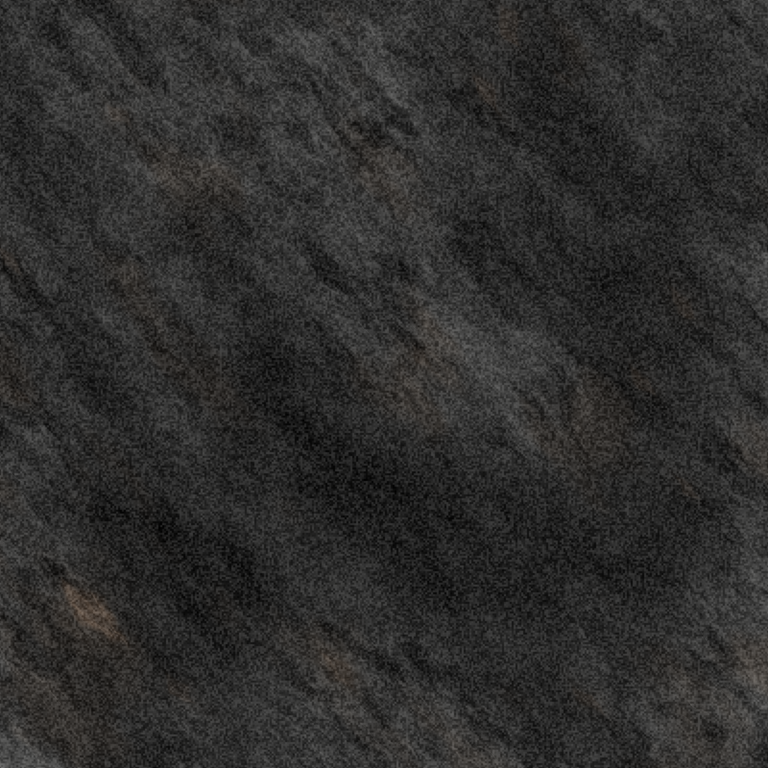
This texture is drawn by a three.js fragment shader. Its source:

```glsl
// Dark slate with slanting cleavage streaks, pale veins, rusty flecks and fine grain.
varying vec2 vUv;

float hash(vec2 p) {
  vec3 q = fract(p.xyx * 0.1031);
  q += dot(q, q.yzx + 33.33);
  return fract((q.x + q.y) * q.z);
}

float valueNoise(vec2 p) {
  vec2 cell = floor(p);
  vec2 f = fract(p);
  f = f * f * (3.0 - 2.0 * f);
  float low = mix(hash(cell), hash(cell + vec2(1.0, 0.0)), f.x);
  float high = mix(hash(cell + vec2(0.0, 1.0)), hash(cell + vec2(1.0)), f.x);
  return mix(low, high, f.y);
}

float fbm(vec2 p) {
  float sum = 0.0;
  float weight = 0.533;
  for (int i = 0; i < 4; i++) {
    sum += weight * valueNoise(p);
    p = mat2(1.6, 1.2, -1.2, 1.6) * p + 17.3;
    weight *= 0.5;
  }
  return sum;
}

// Thin bright lines along the middle level of the noise.
float veins(vec2 p) {
  float ridge = 1.0 - abs(2.0 * valueNoise(p) - 1.0);
  return smoothstep(0.68, 1.0, ridge);
}

// x runs along the cleavage, down to the right; y runs across it.
vec2 toCleavage(vec2 p) {
  return vec2(dot(p, vec2(0.68, -0.73)), dot(p, vec2(0.73, 0.68)));
}

// Ragged elongated flecks: x is the solid core, y the faint stain around it.
vec2 rustFlecks(vec2 grainPos, vec2 ragged) {
  vec2 rust = vec2(0.0);
  for (int i = 0; i < 14; i++) {
    float id = float(i);
    float rarity = hash(vec2(id, 7.0));
    vec2 center = vec2(hash(vec2(id, 21.0)), hash(vec2(id, 43.0)));
    float size = mix(0.010, 0.026, rarity * rarity);
    float strength = mix(0.12, 0.45, rarity);
    if (i == 0) {
      center = vec2(0.12, 0.20);
      size = 0.036;
      strength = 1.0;
    }
    vec2 d = abs(grainPos - toCleavage(center) + ragged * 0.035);
    float reach = (d.x * 0.55 + d.y * 1.3) / size;
    rust.x = max(rust.x, strength * (1.0 - smoothstep(0.7, 1.1, reach)));
    rust.y = max(rust.y, (0.3 + 0.4 * strength) * exp(-reach * reach * 0.3));
  }
  return rust;
}

void main() {
  vec2 slant = toCleavage(vUv);
  vec2 warp = vec2(fbm(vUv * 18.0), fbm(vUv * 18.0 + 51.0)) - 0.5;
  vec2 bent = slant + warp * 0.028;

  // Broad light and dark clouds; the streaks show most in the light ones.
  float cloud = fbm(slant * vec2(3.2, 5.0) + 8.0);
  float exposed = smoothstep(0.32, 0.58, cloud);
  float tone = 0.202 + 0.24 * (cloud - 0.5);
  tone += 0.09 * (fbm(slant * vec2(14.0, 24.0) + 70.0) - 0.5);

  // Dark lens-shaped hollows and finer cleavage lines.
  float hollows = smoothstep(0.50, 0.70, fbm(bent * vec2(15.0, 44.0) + 30.0));
  float lines = fbm(bent * vec2(32.0, 125.0) + 90.0) - 0.5;
  tone -= mix(0.022, 0.070, exposed) * hollows;
  tone += mix(0.04, 0.10, exposed) * lines;

  // A pale web of hairline veins.
  float web = veins(bent * vec2(38.0, 85.0) + 12.0);
  web += 0.7 * veins((slant + warp * 0.05) * vec2(60.0, 72.0) + 140.0);
  tone += mix(0.008, 0.034, exposed) * web * (1.0 - 0.6 * hollows);

  // Rust stains and flecks.
  vec2 rust = rustFlecks(slant, warp);
  float stain = smoothstep(0.60, 0.78, fbm(slant * vec2(5.0, 11.0) + 200.0));
  float tint = clamp(rust.y * 0.6 + stain * 0.45, 0.0, 1.0);
  vec3 color = tone * mix(vec3(1.0, 1.0, 0.99), vec3(1.12, 0.99, 0.87), tint);
  vec3 tan = vec3(0.33, 0.28, 0.24) * (0.85 + 0.25 * web + 0.8 * lines);
  color = mix(color, tan, rust.x * 0.75);

  // Fine sandy grain over everything.
  float grain = valueNoise(vUv * 400.0) - 0.5;
  color += 0.18 * grain;
  gl_FragColor = vec4(clamp(color, 0.0, 1.0), 1.0);
}
```
